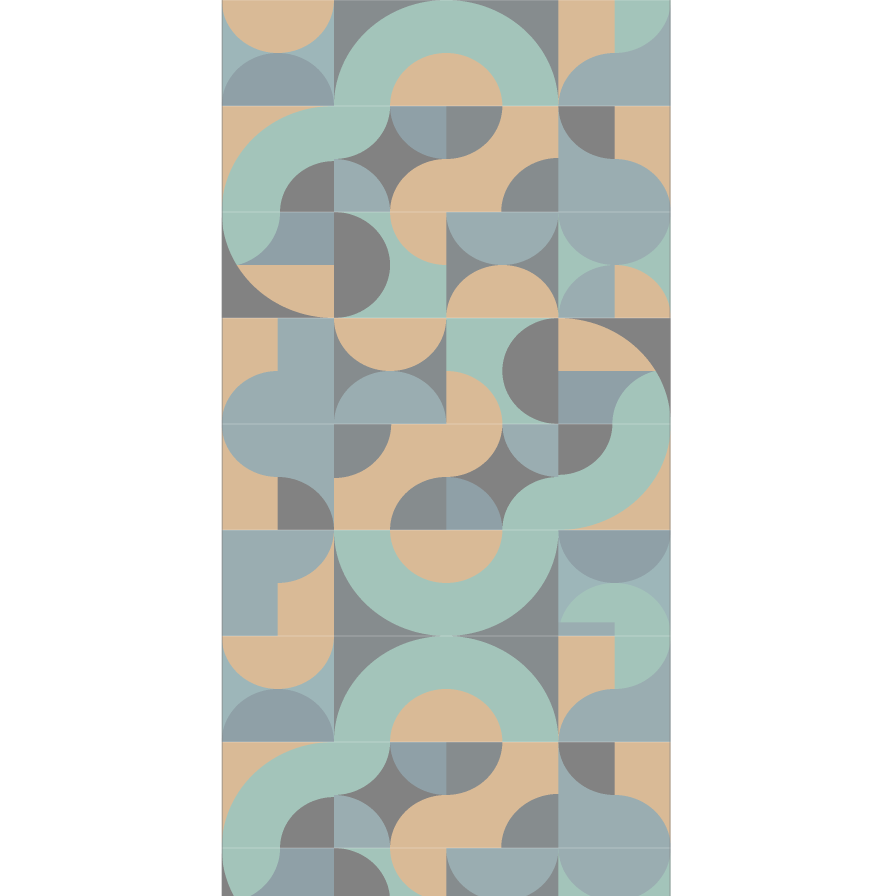
Write a WebGL 1 fragment shader that draws this pattern.

```glsl
precision highp float;
// Retro geometric panel: quarter discs, arches and bands on a 4-column grid, over white.

uniform vec2 u_resolution;

const vec3 PAPER = vec3(1.0);
const vec3 SAND  = vec3(0.850, 0.730, 0.590);
const vec3 MINT  = vec3(0.640, 0.770, 0.730);
const vec3 MIST  = vec3(0.604, 0.680, 0.694);
const vec3 HAZE  = vec3(0.617, 0.715, 0.725);
const vec3 SLATE = vec3(0.560, 0.627, 0.655);
const vec3 STEEL = vec3(0.527, 0.549, 0.557);
const vec3 DARK  = vec3(0.510, 0.508, 0.508);

const float PANEL_LEFT = 0.2474;
const vec2  CELL = vec2(0.1253, 0.1183);  // cell size in canvas units
const float COLUMNS = 4.0;
const float PERIOD = 6.0;                 // rows before the design repeats
const float STRIP = 0.13;                 // height of the small bar in the cap
const float SEAM_WIDTH = 0.006;
const float SEAM_STRENGTH = 0.2;
const float EDGE_WIDTH = 0.012;
const float EDGE_STRENGTH = 0.45;
const int   SAMPLES = 3;                  // antialiasing samples per axis

bool disc(vec2 p, float x, float y, float r) {
  return length(p - vec2(x, y)) < r;
}

// Caps, central arch and wave; the turned copy has other caps.
vec3 archRow(vec2 p, bool turned) {
  vec3 c;
  if (p.x < 1.0) {
    c = HAZE;
    if (disc(p, 0.5, 1.0, 0.5)) c = SLATE;
    if (disc(p, 0.5, 0.0, 0.5)) c = turned ? MINT : SAND;
    if (turned && p.x > 0.5 && p.y < STRIP) c = MIST;
  } else if (p.x < 3.0) {
    c = STEEL;
    if (disc(p, 2.0, 1.0, 1.0)) c = MINT;
    if (disc(p, 2.0, 1.0, 0.5)) c = SAND;
  } else {
    c = p.x < 3.5 ? SAND : MIST;
    if (disc(p, 3.5, 1.0, 0.5)) c = MIST;
    if (!turned && p.x > 3.5 && disc(p, 3.5, 0.0, 0.5)) c = MINT;
  }
  return c;
}

// Curved band, four-pointed star and the start of the bulb.
vec3 starRow(vec2 p) {
  vec3 c;
  if (p.x < 1.0) {
    c = disc(p, 1.0, 2.0, 1.0) ? MINT : SAND;
    if (disc(p, 1.0, 2.0, 0.48)) c = DARK;
  } else if (p.x < 2.0) {
    c = DARK;
    if (disc(p, 1.0, 1.0, 0.5)) c = MINT;
    if (disc(p, 2.0, 1.0, 0.5)) c = SLATE;
    if (disc(p, 1.0, 2.0, 0.5)) c = MIST;
    if (disc(p, 2.0, 2.0, 0.5)) c = SAND;
  } else if (p.x < 3.0) {
    c = SAND;
    if (disc(p, 2.0, 1.0, 0.5) || disc(p, 3.0, 2.0, 0.51)) c = STEEL;
  } else {
    c = p.x < 3.5 ? MIST : SAND;
    if (p.x < 3.5 && disc(p, 3.5, 1.0, 0.5)) c = DARK;
    if (disc(p, 3.5, 2.0, 0.5)) c = MIST;
  }
  return c;
}

// Split quarter disc, half discs and the end of the bulb.
vec3 halfDiscRow(vec2 p, bool turned) {
  vec3 c;
  if (p.x < 1.0) {
    c = p.y < 2.5 ? SLATE : SAND;
    if (disc(p, 0.0, 2.0, 0.52) && p.y < 2.5) c = MINT;
    if (!disc(p, 1.0, 2.0, 1.0)) c = DARK;
  } else if (p.x < 2.0) {
    c = MINT;
    if (disc(p, 1.0, 2.5, 0.5)) c = DARK;
    if (disc(p, 2.0, 2.0, 0.5)) c = SAND;
  } else if (p.x < 3.0) {
    c = STEEL;
    if (disc(p, 2.5, 2.0, 0.5)) c = MIST;
    if (disc(p, 2.5, 3.0, 0.5)) c = SAND;
  } else {
    vec3 halves = p.x < 3.5 ? MIST : SAND;
    c = turned || disc(p, 3.5, 3.0, 0.5) ? halves : MINT;
    if (disc(p, 3.5, 2.0, 0.5)) c = MIST;
  }
  return c;
}

vec3 pattern(vec2 uv) {
  vec2 grid = vec2(uv.x - PANEL_LEFT, 1.0 - uv.y) / CELL;
  if (grid.x < 0.0 || grid.x > COLUMNS) return PAPER;

  // The lower half of each repeat is the upper half turned by 180 degrees.
  vec2 p = vec2(grid.x, mod(grid.y, PERIOD));
  bool turned = p.y > 0.5 * PERIOD;
  if (turned) p = vec2(COLUMNS, PERIOD) - p;

  vec3 c = p.y < 1.0 ? archRow(p, turned)
         : p.y < 2.0 ? starRow(p) : halfDiscRow(p, turned);

  // Faint seams between rows and a thin outline on the sides.
  float seam = abs(fract(grid.y + 0.5) - 0.5);
  if (seam < SEAM_WIDTH) c = mix(c, PAPER, SEAM_STRENGTH);
  if (min(grid.x, COLUMNS - grid.x) < EDGE_WIDTH) c = mix(c, DARK, EDGE_STRENGTH);
  return c;
}

void main() {
  vec3 sum = vec3(0.0);
  for (int i = 0; i < SAMPLES; i++)
    for (int j = 0; j < SAMPLES; j++) {
      vec2 offset = (vec2(float(i), float(j)) + 0.5) / float(SAMPLES) - 0.5;
      sum += pattern((gl_FragCoord.xy + offset) / u_resolution);
    }
  gl_FragColor = vec4(sum / float(SAMPLES * SAMPLES), 1.0);
}
```
